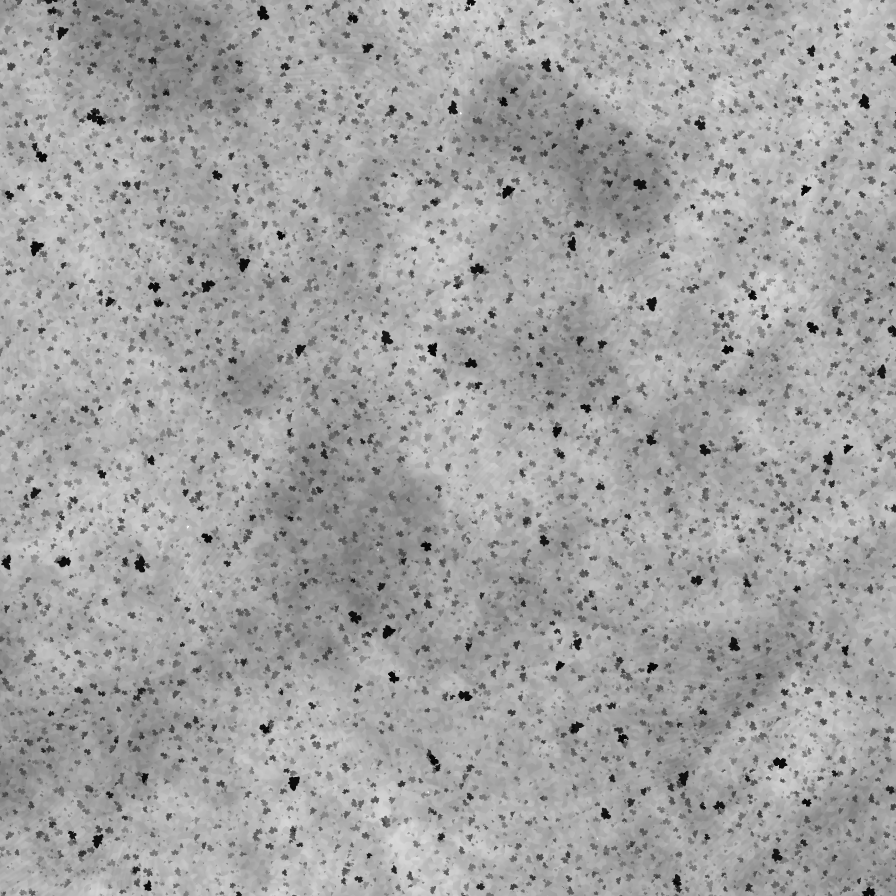
This texture is drawn by a three.js fragment shader. Its source:

```glsl
// Grey speckled stone: soft, brushed cellular patches under scattered grains.
// Patches blend random tones around jittered sites; grains are ragged discs
// placed one per grid cell, in layers from faint dust to black flecks.

varying vec2 vUv;

vec3 hash3(vec2 cell) {
  vec3 q = fract(vec3(cell.xyx) * vec3(0.1031, 0.1030, 0.0973));
  q += dot(q, q.yxz + 33.33);
  return fract((q.xxy + q.yzz) * q.zyx);
}

// Smooth cellular noise: x is the blended tone, y the streaks along each patch.
vec2 patches(vec2 p) {
  vec2 home = floor(p);
  vec2 sum = vec2(0.0);
  float total = 0.0;
  for (int j = -1; j <= 1; j++) {
    for (int i = -1; i <= 1; i++) {
      vec2 cell = home + vec2(float(i), float(j));
      vec3 site = hash3(cell);
      vec3 look = hash3(cell + 71.7);
      vec2 d = p - cell - site.xy;
      float turn = 6.2832 * look.x;
      float c = cos(turn);
      float s = sin(turn);
      d = vec2(c * d.x + s * d.y, c * d.y - s * d.x) * vec2(0.8, 1.3);
      float weight = exp(-9.0 * dot(d, d));
      float lines = sin(83.0 * d.y + 2.0 * sin(5.0 * d.x))
                  + 0.6 * sin(137.0 * d.y + 3.0 * d.x);
      sum += weight * vec2(look.y - 0.5, lines * smoothstep(0.45, 0.9, look.z));
      total += weight;
    }
  }
  return sum / total;
}

// Ragged grains: radius and depth are (least, greatest) over the layer.
float grains(vec2 p, float cells, float share, vec2 radius, vec2 depth) {
  vec2 g = p * cells;
  vec2 home = floor(g);
  float dark = 0.0;
  for (int j = -1; j <= 1; j++) {
    for (int i = -1; i <= 1; i++) {
      vec2 cell = home + vec2(float(i), float(j));
      vec3 site = hash3(cell + cells);
      vec3 look = hash3(cell + cells * 2.0 + 19.3);
      vec2 d = (g - cell - site.xy) / cells;
      float a = atan(d.y, d.x + 1e-6);
      float phase = 6.2832 * look.z;
      float ragged = 1.0 + 0.20 * sin(2.0 * a + phase)
                   + 0.17 * sin(3.0 * a + 2.3 * phase)
                   + 0.14 * sin(5.0 * a + 4.1 * phase)
                   + 0.10 * sin(8.0 * a + 7.0 * phase);
      float r = mix(radius.x, radius.y, look.x) * ragged;
      float cover = 1.0 - smoothstep(r - 0.0010, r + 0.0010, length(d));
      dark = max(dark, cover * step(site.z, share) * mix(depth.x, depth.y, look.y));
    }
  }
  return dark;
}

void main() {
  vec2 p = vUv;

  // Cloudy, brushed ground
  vec2 bend = 0.012 * sin(p.yx * vec2(31.0, 27.0) + 2.0 * sin(p * 17.0));
  vec2 broad = patches((p + bend) * 7.0);
  vec2 middle = patches((p - bend) * 16.0 + 40.0);
  float tone = 0.652 + 0.17 * broad.x + 0.011 * broad.y + 0.10 * middle.x;

  // Small mottling and fine grit
  float grit = patches(p * 170.0 + 9.0).x;
  tone += 0.08 * patches(p * 45.0 + 80.0).x + 0.09 * grit;

  // Grains, roughened by the grit and thinned in places
  vec2 q = p + 0.0016 * vec2(grit, -grit);
  float crowd = 1.0 + 0.25 * sin(9.0 * p.x + 4.0 * sin(7.0 * p.y))
              * sin(13.0 * p.y + 2.0);
  tone *= 1.0 - grains(q, 140.0, 0.32 * crowd, vec2(0.0006, 0.0018), vec2(0.10, 0.38));
  tone *= 1.0 - grains(q, 60.0, 0.62 * crowd, vec2(0.0020, 0.0040), vec2(0.22, 0.58))
              * (0.95 + 0.5 * grit);
  tone *= 1.0 - grains(q, 27.0, 0.38 * crowd, vec2(0.0024, 0.0040), vec2(0.55, 0.85));
  tone *= 1.0 - grains(q, 15.0, 0.40, vec2(0.0040, 0.0064), vec2(0.86, 0.96));

  // Rare bright glints
  tone += grains(p, 8.0, 0.15, vec2(0.0007, 0.0012), vec2(0.2, 0.4));

  gl_FragColor = vec4(vec3(clamp(tone, 0.0, 1.0)), 1.0);
}
```
